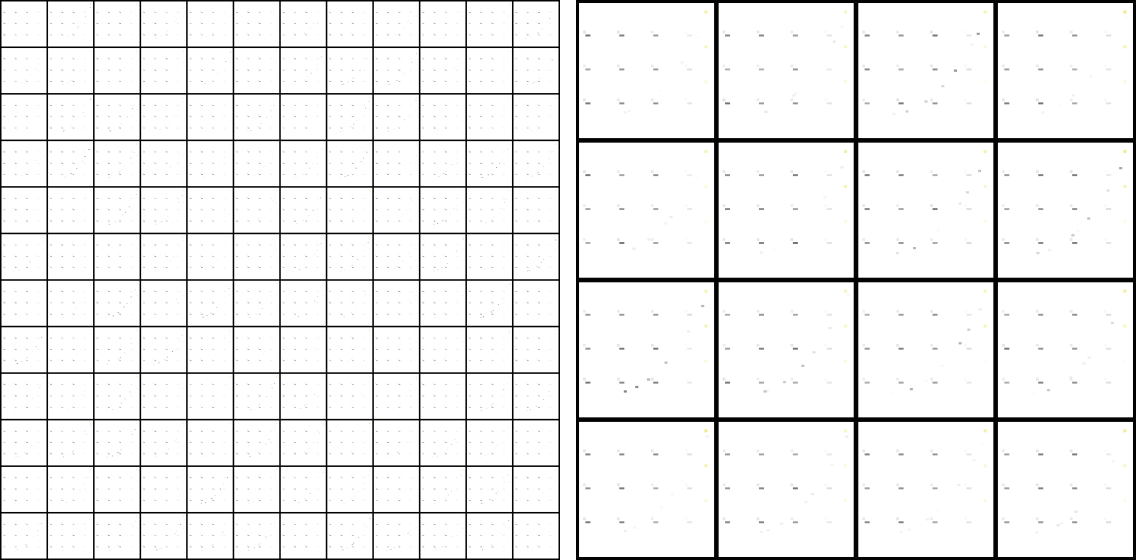
Left: the whole. Right: its middle third, enlarged.
Write a WebGL 1 fragment shader that draws this pattern.

```glsl
precision highp float;

uniform vec2 u_resolution;

float hash(vec2 p) {
    return fract(sin(dot(p, vec2(12.99, 78.23))) * 4375.85);
}

// Share of a pixel covered by a band, along each axis
vec2 coverage(vec2 offset, vec2 halfSize, vec2 pixel) {
    vec2 overlap = halfSize + 0.5 * pixel - abs(offset);
    return clamp(overlap, vec2(0.0), min(pixel, 2.0 * halfSize)) / pixel;
}

float box(vec2 offset, vec2 halfSize, vec2 pixel) {
    vec2 c = coverage(offset, halfSize, pixel);
    return c.x * c.y;
}

void main() {
    // Twelve cells each way, inset so the outer lines stay whole
    float pitch = (1.0 - 0.0026) / 12.0;
    vec2 grid = (gl_FragCoord.xy / u_resolution - 0.0013) / pitch;
    vec2 pixel = 1.0 / (u_resolution * pitch);
    vec2 cell = clamp(floor(grid), 0.0, 11.0);
    vec2 local = grid - cell;
    vec3 color = vec3(1.0);

    // Faint ticks in three rows, the fourth column nearly gone
    for (int row = 0; row < 3; row++) {
        for (int column = 0; column < 4; column++) {
            vec2 index = vec2(float(column), float(row));
            vec2 center = vec2(0.08, 0.265) + 0.243 * index;
            float strength = 0.3 + 0.25 * hash(cell + index * 17.3);
            strength *= column == 3 ? 0.25 : 1.0;
            vec2 offset = local - center;
            float tick = box(offset, vec2(0.018, 0.007), pixel);
            float tail = box(offset - vec2(-0.025, 0.025), vec2(0.01), pixel);
            color *= 1.0 - strength * (tick + 0.2 * tail);
        }

        // Yellow dots by the right edge, fading downwards
        float height = float(row);
        float dot_ = box(local - vec2(0.925, 0.42 + 0.25 * height), vec2(0.011), pixel);
        float glow = (0.2 + 0.2 * height) * (0.4 + 0.6 * hash(cell + height * 5.7));
        color = mix(color, vec3(0.9, 0.88, 0.25), dot_ * glow);
    }

    // Sparse specks along a rising arc, heavier in a few cells
    float wear = pow(hash(cell + 31.7), 3.0);
    for (int i = 0; i < 7; i++) {
        float seed = float(i);
        float along = (seed + hash(cell + seed * 3.1)) / 7.0;
        vec2 center = vec2(mix(0.26, 0.95, along), 0.19 + 0.72 * along * along);
        float speck = box(local - center, vec2(0.011, 0.008), pixel);
        color *= 1.0 - speck * (0.06 + 0.6 * wear) * hash(cell + seed * 9.4);
    }

    // Black grid lines
    vec2 lineOffset = fract(grid + 0.5) - 0.5;
    vec2 lines = coverage(lineOffset, vec2(0.0164), pixel);
    float ink = 1.0 - (1.0 - lines.x) * (1.0 - lines.y);
    color = mix(color, vec3(0.01), ink);

    gl_FragColor = vec4(color, 1.0);
}
```
